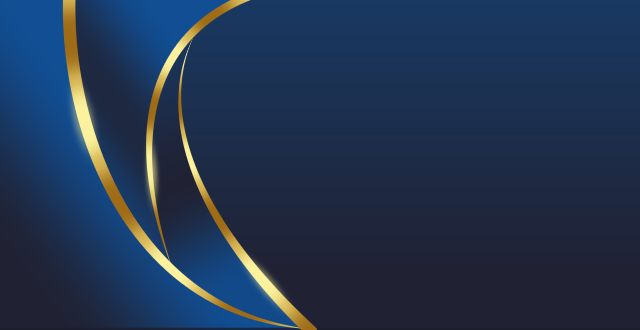
Write a Shadertoy shader that draws this background.

```glsl
// Navy and blue panels split by three tapering gold ribbons with soft glints.
// Each ribbon is a cubic Bezier curve: its signed distance cuts the panels,
// and its curve parameter drives the taper and the metallic banding.

#define SEGMENTS 48
#define NAVY vec3(0.125, 0.135, 0.205)
#define SLATE vec3(0.098, 0.222, 0.385)
#define BLUE vec3(0.065, 0.305, 0.575)
#define GOLD_DARK vec3(0.62, 0.42, 0.09)
#define GOLD_MID vec3(0.84, 0.71, 0.33)
#define GOLD_LIGHT vec3(0.99, 0.95, 0.62)
#define BAND_PERIOD 0.38
#define GLINT_STRENGTH 0.6

vec2 bezier(vec2 a, vec2 b, vec2 c, vec2 d, float t) {
    float s = 1.0 - t;
    return s * s * s * a + 3.0 * s * s * t * b + 3.0 * s * t * t * c + t * t * t * d;
}

// x: signed distance, positive on the right of the falling curve; y: parameter
vec2 curveField(vec2 p, vec2 a, vec2 b, vec2 c, vec2 d) {
    float nearest = 1e5, side = 1.0, along = 0.0;
    vec2 start = a;
    for (int i = 1; i <= SEGMENTS; i++) {
        vec2 end = bezier(a, b, c, d, float(i) / float(SEGMENTS));
        vec2 edge = end - start, offset = p - start;
        float h = clamp(dot(offset, edge) / dot(edge, edge), 0.0, 1.0);
        float dist = length(offset - edge * h);
        if (dist < nearest) {
            nearest = dist;
            side = edge.x * offset.y - edge.y * offset.x < 0.0 ? -1.0 : 1.0;
            along = (float(i - 1) + h) / float(SEGMENTS);
        }
        start = end;
    }
    return vec2(nearest * side, along);
}

float coverage(float dist, float pixel) {
    return smoothstep(-0.7 * pixel, 0.7 * pixel, dist);
}

// Alternating dark and light metal along the ribbon
vec3 gold(float along, float darkStart) {
    float shine = 0.5 - 0.5 * cos(6.28319 * (along - darkStart) / BAND_PERIOD);
    vec3 lower = mix(GOLD_DARK, GOLD_MID, smoothstep(0.0, 0.55, shine));
    return mix(lower, GOLD_LIGHT, smoothstep(0.5, 1.0, shine));
}

vec3 addRibbon(vec3 color, vec2 field, float halfWidth, float darkStart, float pixel) {
    float mask = coverage(halfWidth - abs(field.x), pixel);
    return mix(color, gold(field.y, darkStart), mask);
}

// Soft ellipse stretched along a unit axis
vec3 addGlint(vec3 color, vec2 p, vec2 center, vec2 axis, vec2 radius) {
    vec2 q = p - center;
    q = vec2(dot(q, vec2(axis.y, -axis.x)), dot(q, axis)) / radius;
    float glow = exp(-2.2 * dot(q, q)) * smoothstep(1.3, 0.6, length(q));
    return mix(color, GOLD_LIGHT, GLINT_STRENGTH * glow);
}

void mainImage(out vec4 fragColor, in vec2 fragCoord) {
    vec2 p = fragCoord / iResolution.y;
    float pixel = 1.0 / iResolution.y;

    vec2 outer = curveField(p, vec2(0.210, 1.013), vec2(0.197, 0.583),
                            vec2(0.417, 0.045), vec2(0.939, 0.003));
    vec2 middle = curveField(p, vec2(0.758, 1.013), vec2(0.417, 0.879),
                             vec2(0.399, 0.533), vec2(0.520, 0.192));
    vec2 inner = curveField(p, vec2(0.583, 0.881), vec2(0.475, 0.646),
                            vec2(0.596, 0.323), vec2(0.944, -0.005));

    // Panel gradients
    float diagonal = dot(p, vec2(0.8, 0.6));
    float descent = dot(p, vec2(0.5, -0.87));
    vec3 leftPanel = mix(NAVY, BLUE, smoothstep(0.17, 0.62, diagonal));
    float sheen = 0.12 + 0.88 * smoothstep(0.69, 0.96, diagonal)
                + 0.5 * smoothstep(0.68, 0.50, diagonal);
    vec3 centerPanel = mix(NAVY, BLUE, sheen);
    float lowerSheen = 0.9 * smoothstep(-0.10, 0.25, descent)
                     + 0.4 * smoothstep(-0.12, -0.50, descent);
    vec3 lowerPanel = mix(NAVY, BLUE, lowerSheen);
    vec3 rightPanel = mix(NAVY, SLATE, clamp((p.y - 0.2) / 0.8, 0.0, 1.0));

    // Stack the panels from left to right
    float pastOuter = coverage(outer.x, pixel);
    float pastMiddle = pastOuter * coverage(middle.x, pixel);
    float pastInner = pastMiddle * coverage(inner.x, pixel);
    vec3 color = mix(leftPanel, centerPanel, pastOuter);
    color = mix(color, lowerPanel, pastMiddle);
    color = mix(color, rightPanel, pastInner);

    // Thin dark base line
    color = mix(color, NAVY * 0.85, 0.8 * coverage(0.007 - p.y, pixel));

    // Gold ribbons, tapering toward their tips
    float outerTaper = 1.0 - pow(outer.y, 3.0);
    float middleTaper = 1.0 - pow(middle.y, 3.0);
    color = addRibbon(color, middle, 0.0125 * middleTaper, 0.13, pixel);
    color = addRibbon(color, outer, 0.019 * outerTaper, 0.10, pixel);
    color = addRibbon(color, inner, 0.018 * inner.y, 0.26, pixel);

    // Glints
    color = addGlint(color, p, vec2(0.253, 0.640), vec2(-0.21, 0.978), vec2(0.042, 0.135));
    color = addGlint(color, p, vec2(0.460, 0.475), vec2(-0.04, 0.999), vec2(0.025, 0.120));
    color = addGlint(color, p, vec2(0.806, 0.140), vec2(-0.64, 0.768), vec2(0.034, 0.125));

    fragColor = vec4(color, 1.0);
}
```
